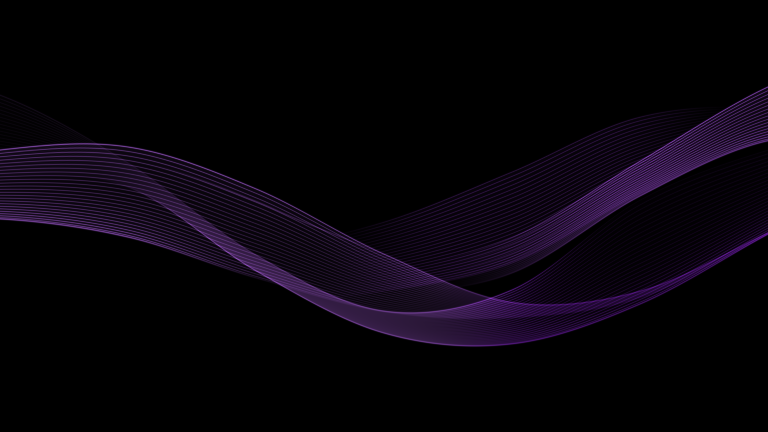
Write a WebGL 1 fragment shader that draws this background.

```glsl
precision highp float;
// Sheer violet ribbons of fine threads, waving across a black background.

uniform vec2 u_resolution;

const vec3 LILAC = vec3(0.70, 0.39, 0.92);
const vec3 VIOLET = vec3(0.54, 0.14, 0.84);
const float EXPOSURE = 0.80;
const float THREAD_WIDTH = 0.0013;
const float EDGE_WIDTH = 0.0019;
const float EDGE_GLOW = 0.045;   // reach of the brighter threads beside an edge
const float BUNCHING = 0.82;     // below 1 packs threads toward the lower edge
const float HAZE = 0.17;         // sheer fill between threads
const float DENSEST = 0.42;      // light of threads too close to tell apart
const float KNOT_SPANS = 6.0;    // spline spans across the canvas

// Edge heights at evenly spaced knots, with one knot beyond either side.
const mat3 FRONT_TOP = mat3(0.595, 0.653, 0.660, 0.563, 0.412, 0.300, 0.326, 0.461, 0.606);
const mat3 FRONT_LOW = mat3(0.486, 0.493, 0.451, 0.356, 0.278, 0.264, 0.310, 0.456, 0.611);
const mat3 SWEEP_TOP = mat3(0.850, 0.780, 0.623, 0.410, 0.280, 0.329, 0.537, 0.653, 0.722);
const mat3 SWEEP_LOW = mat3(0.572, 0.593, 0.567, 0.373, 0.229, 0.204, 0.296, 0.458, 0.618);
const mat3 RISE_TOP = mat3(0.340, 0.340, 0.340, 0.350, 0.372, 0.450, 0.627, 0.799, 0.907);
const mat3 RISE_LOW = mat3(0.300, 0.300, 0.300, 0.300, 0.317, 0.368, 0.546, 0.674, 0.680);
const mat3 BACK_TOP = mat3(0.400, 0.400, 0.400, 0.421, 0.486, 0.602, 0.729, 0.750, 0.699);
const mat3 BACK_LOW = mat3(0.300, 0.300, 0.300, 0.300, 0.325, 0.390, 0.550, 0.680, 0.690);

// Catmull-Rom weight of a knot at distance t.
float knotWeight(float t) {
  t = abs(t);
  if (t < 1.0) return (1.5 * t - 2.5) * t * t + 1.0;
  if (t < 2.0) return ((2.5 - 0.5 * t) * t - 4.0) * t + 2.0;
  return 0.0;
}

float curve(float x, mat3 heights) {
  float y = 0.0;
  for (int i = 0; i < 3; i++) {
    for (int j = 0; j < 3; j++) {
      float knot = float(3 * i + j) - 1.0;
      y += heights[i][j] * knotWeight(x * KNOT_SPANS - knot);
    }
  }
  return y;
}

// Soft line that keeps its total light when thinner than a pixel.
float stroke(float dist, float width) {
  float w = max(width, 0.65 / u_resolution.y);
  return exp(-dist * dist / (w * w)) * width / w;
}

// Light of a threaded sheet; gain holds top edge, body and lower edge.
float ribbon(float y, float top, float low, float count, vec3 gain) {
  float pixel = 1.0 / u_resolution.y;
  float span = max(top - low, 0.002);
  float v = clamp((top - y) / span, 0.0, 1.0);
  float rest = max(1.0 - v, 0.005);

  float phase = count * (1.0 - pow(rest, BUNCHING));
  float spacing = span * pow(rest, 1.0 - BUNCHING) / (count * BUNCHING);
  float thread = stroke(abs(fract(phase + 0.5) - 0.5) * spacing, THREAD_WIDTH);
  float average = min(1.77 * THREAD_WIDTH / spacing, DENSEST);
  thread = mix(average, thread, smoothstep(1.2 * pixel, 2.6 * pixel, spacing));

  float inside = smoothstep(-pixel, pixel, top - y) * smoothstep(-pixel, pixel, y - low);
  float tone = gain.y + 0.6 * gain.x * exp(-v * span / EDGE_GLOW)
             + 0.8 * gain.z * exp(-(1.0 - v) * span / EDGE_GLOW);
  return inside * tone * (thread + HAZE)
       + gain.x * stroke(y - top, EDGE_WIDTH) + gain.z * stroke(y - low, EDGE_WIDTH);
}

void main() {
  vec2 p = gl_FragCoord.xy / u_resolution;
  float x = p.x;
  vec3 color = vec3(0.0);

  // Faint sheet behind, rising to the right
  float backFade = smoothstep(0.40, 0.60, x) * (1.0 - smoothstep(0.78, 0.97, x));
  color += mix(VIOLET, LILAC, 0.4) * backFade
         * ribbon(p.y, curve(x, BACK_TOP), curve(x, BACK_LOW), 25.0, vec3(0.10, 0.27, 0.0));

  // Bright sheet leaving at the upper right
  float riseFade = smoothstep(0.54, 0.88, x);
  color += mix(VIOLET, LILAC, 0.75) * riseFade
         * ribbon(p.y, curve(x, RISE_TOP), curve(x, RISE_LOW), 17.0, vec3(0.42, 0.34, 0.42));

  // Sweep from the upper left through the trough into the dark violet fan
  float fan = smoothstep(0.62, 0.84, x);
  vec3 sweepGain = vec3(
    (0.07 + 0.33 * smoothstep(0.22, 0.50, x)) * (1.0 - smoothstep(0.64, 0.79, x)),
    0.05 + 0.17 * smoothstep(0.10, 0.35, x) * (1.0 - 0.75 * fan),
    0.48 * smoothstep(0.12, 0.30, x) * (1.0 - 0.15 * fan));
  color += mix(LILAC, VIOLET, smoothstep(0.54, 0.70, x))
         * ribbon(p.y, curve(x, SWEEP_TOP), curve(x, SWEEP_LOW), 26.0, sweepGain);

  // Front sheet from the left, narrowing to one line at the right
  float frontTop = curve(x, FRONT_TOP);
  float frontLow = curve(x, FRONT_LOW);
  float settle = smoothstep(0.25, 0.48, x);
  vec3 frontGain = vec3(0.46 - 0.10 * settle, 0.27 - 0.07 * settle,
                        0.52 * (1.0 - smoothstep(0.14, 0.37, x)));
  vec3 frontColor = mix(LILAC, VIOLET, smoothstep(0.55, 0.74, x));
  color += frontColor * ribbon(p.y, frontTop, frontLow, 24.0, frontGain);

  // Crease folded just under the front edge
  float crease = mix(frontTop, frontLow, 0.14 * (1.0 - smoothstep(0.36, 0.52, x)));
  float creaseFade = smoothstep(0.18, 0.34, x) * (1.0 - smoothstep(0.42, 0.52, x));
  color += frontColor * 0.28 * creaseFade * stroke(p.y - crease, EDGE_WIDTH);

  gl_FragColor = vec4(min(color * EXPOSURE, 1.0), 1.0);
}
```
